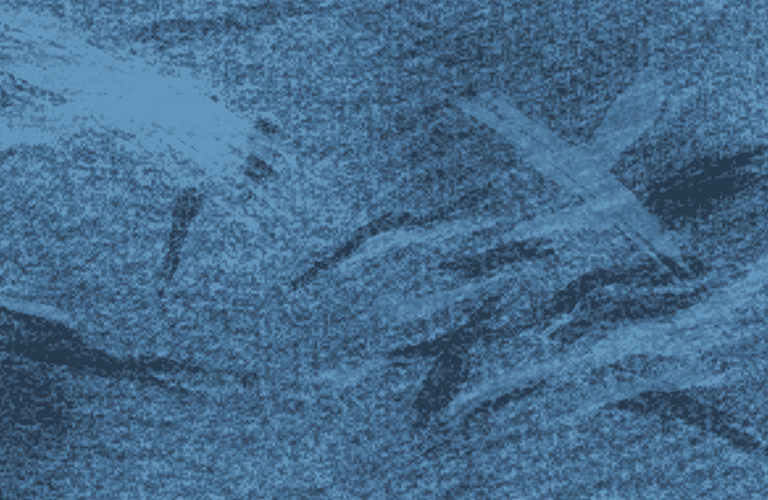
Reproduce this texture procedurally as a Shadertoy shader.

```glsl
// Blue paint rubbed over a dark ground: cloudy masses, ragged dry-brush strokes
// and a fine speckle are summed into one tone. A logistic curve spreads that
// tone evenly, and a ramp of six blues gives each colour its share.

const vec3 INK   = vec3(0.15, 0.23, 0.31);
const vec3 SLATE = vec3(0.21, 0.31, 0.41);
const vec3 DEEP  = vec3(0.24, 0.37, 0.49);
const vec3 BLUE  = vec3(0.27, 0.43, 0.57);
const vec3 SKY   = vec3(0.32, 0.49, 0.64);
const vec3 PALE  = vec3(0.39, 0.59, 0.74);

const float BIAS = 0.05;          // overall lightness
const float SPREAD = 1.65;        // overall contrast
const float CLOUD = 1.5;          // strength of the soft blotches
const float FINE_GRAIN = 2.3;     // strength of the smallest speckle
const float COARSE_GRAIN = 1.7;   // strength of the larger speckle
const float GRAIN_SCALE = 190.0;  // specks per canvas height
const float STREAKS = 1.0;        // strength of the overall bristle lines
const int SWEEPS = 16;            // scattered slanting strokes

float hash(vec2 p) {
    return fract(sin(dot(p, vec2(127.1, 311.7))) * 43758.5453);
}

float noise(vec2 p) {
    vec2 i = floor(p), f = fract(p);
    f = f * f * (3.0 - 2.0 * f);
    return mix(mix(hash(i), hash(i + vec2(1, 0)), f.x),
               mix(hash(i + vec2(0, 1)), hash(i + vec2(1, 1)), f.x), f.y);
}

float fbm(vec2 p) {
    float sum = 0.0, amp = 0.5;
    for (int i = 0; i < 5; i++) {
        sum += amp * noise(p);
        p = mat2(1.6, 1.2, -1.2, 1.6) * p + 7.3;
        amp *= 0.5;
    }
    return sum;
}

vec2 turn(vec2 p, float degrees) {
    float a = radians(degrees), c = cos(a), s = sin(a);
    return vec2(c * p.x + s * p.y, c * p.y - s * p.x);
}

// Soft round patch
float patchAt(vec2 p, vec2 centre, float radius) {
    vec2 d = (p - centre) / radius;
    return exp(-dot(d, d));
}

// Ragged brush stroke, torn along its bristles; half is its half size
float stroke(vec2 p, vec2 centre, float degrees, vec2 half_) {
    vec2 q = turn(p - centre, degrees);
    q.y += 0.25 * q.x * q.x;
    vec2 d = abs(q) / half_;
    float inside = 1.0 - max(d.x, d.y);
    float bristle = noise(q * vec2(6.0, 95.0) + centre * 31.0) - 0.5;
    float tear = fbm(q * vec2(14.0, 40.0) + centre * 17.0) - 0.5;
    float speck = noise(p * GRAIN_SCALE * 0.7) - 0.5;
    return smoothstep(0.05, 0.5, inside + 0.75 * bristle + 0.9 * tear + 0.3 * speck)
         * smoothstep(-0.3, 0.1, inside);
}

vec3 ramp(float u) {
    vec3 c = mix(INK, SLATE, smoothstep(0.02, 0.10, u));
    c = mix(c, DEEP, smoothstep(0.10, 0.26, u));
    c = mix(c, BLUE, smoothstep(0.26, 0.49, u));
    c = mix(c, SKY, smoothstep(0.49, 0.74, u));
    return mix(c, PALE, smoothstep(0.74, 0.95, u));
}

void mainImage(out vec4 fragColor, in vec2 fragCoord) {
    vec2 p = fragCoord / iResolution.y;
    vec2 w = p + 0.09 * (vec2(fbm(p * 5.0), fbm(p * 5.0 + 40.0)) - 0.5);

    // Cloudy light and dark masses
    float tone = BIAS + CLOUD * (fbm(turn(p, 15.0) * vec2(3.0, 6.0) + 3.0) - 0.48);
    tone += 0.7 * patchAt(w, vec2(0.22, 0.75), 0.33);
    tone += 0.5 * patchAt(w, vec2(1.50, 0.83), 0.12);
    tone -= 1.3 * patchAt(w, vec2(0.88, 0.78), 0.16);
    tone -= 0.8 * patchAt(w, vec2(1.17, 0.88), 0.22);
    tone -= 1.2 * patchAt(w, vec2(1.42, 0.63), 0.15);
    tone -= 1.7 * patchAt(w, vec2(0.02, 0.20), 0.17);
    tone -= 0.6 * patchAt(w, vec2(0.95, 0.12), 0.18);

    // Bristle lines: falling at left, rising at right
    float falling = noise(turn(p, -5.0) * vec2(7.0, 120.0));
    float rising = noise(turn(p, 19.0) * vec2(9.0, 110.0) + 50.0);
    tone += STREAKS * (mix(falling, rising, smoothstep(0.4, 0.9, p.x)) - 0.5);

    // Dark scrapes
    float dark = stroke(w, vec2(0.37, 0.53), 64.0, vec2(0.13, 0.028));
    dark = max(dark, stroke(w, vec2(0.52, 0.67), 75.0, vec2(0.08, 0.028)));
    dark = max(dark, stroke(w, vec2(0.92, 0.27), 50.0, vec2(0.15, 0.045)));
    dark = max(dark, stroke(w, vec2(0.20, 0.28), -18.0, vec2(0.22, 0.035)));
    dark = max(dark, stroke(p, vec2(1.38, 0.61), 28.0, vec2(0.18, 0.06)));
    dark = max(dark, stroke(p, vec2(1.38, 0.18), -20.0, vec2(0.20, 0.045)));
    dark = max(dark, 0.7 * stroke(p, vec2(0.45, 0.96), 12.0, vec2(0.25, 0.03)));

    // Pale sweeps of the brush
    float light = stroke(p, vec2(0.26, 0.82), -28.0, vec2(0.40, 0.10));
    light = max(light, 0.8 * stroke(p, vec2(0.17, 0.77), 10.0, vec2(0.30, 0.05)));
    light = max(light, stroke(p, vec2(1.17, 0.65), -38.0, vec2(0.36, 0.05)));
    light = max(light, stroke(w, vec2(1.25, 0.77), 46.0, vec2(0.16, 0.065)));
    light = max(light, stroke(p, vec2(0.06, 0.39), -12.0, vec2(0.11, 0.018)));

    // Scattered slanting strokes, every third one dark
    for (int i = 0; i < SWEEPS; i++) {
        float id = float(i);
        vec2 r = vec2(hash(vec2(id, 3.1)), hash(vec2(id, 8.7)));
        vec2 centre = vec2(0.65 + 0.85 * r.x, 0.20 + 0.38 * fract(id * 0.618));
        vec2 size = vec2(0.10 + 0.13 * r.y, 0.018 + 0.022 * r.x);
        float mark = stroke(w, centre, 12.0 + 14.0 * r.y, size);
        if (i % 3 == 0) dark = max(dark, mark);
        else light = max(light, 0.85 * mark);
    }
    tone += 1.15 * light - 1.5 * dark * (1.0 - 0.6 * light);

    // Speckle, calmer where the paint is thick
    float grain = FINE_GRAIN * (noise(p * GRAIN_SCALE) - 0.5)
                + COARSE_GRAIN * (noise(turn(p, 12.0) * GRAIN_SCALE * vec2(0.45, 0.65)) - 0.5);
    tone += grain * (1.0 - 0.55 * light);

    fragColor = vec4(ramp(1.0 / (1.0 + exp(-SPREAD * tone))), 1.0);
}
```
